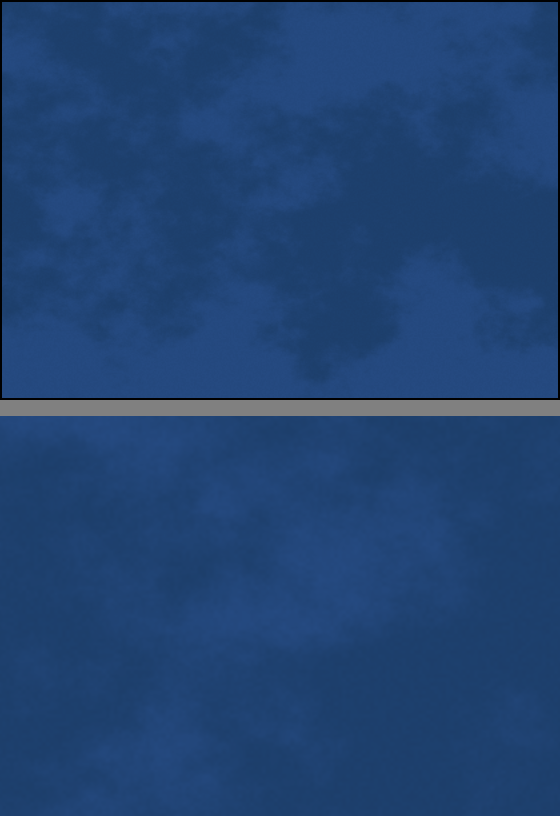
Top: the whole. Bottom: its middle third, enlarged.
This texture is drawn by a Shadertoy shader. Its source:

```glsl
// Mottled navy blue paper with ragged darker clouds and a thin black frame.

const vec3 LIGHT_BLUE = vec3(0.143, 0.286, 0.499);
const vec3 DARK_BLUE = vec3(0.114, 0.248, 0.425);
const vec3 FRAME_COLOR = vec3(0.0);
const float FRAME_WIDTH = 0.005;        // in canvas heights
const vec2 CLOUD_SCALE = vec2(3.6, 4.6); // wider than tall
const int OCTAVES = 7;
const float GAIN = 0.62;
const float CLOUD_LOW = 0.37;           // fully dark below
const float CLOUD_HIGH = 0.60;          // fully light above
const float GRAIN_SCALE = 300.0;
const float GRAIN_AMOUNT = 0.018;

// Integer hash of a lattice cell, 0 to 1
float hash(vec2 cell) {
    uvec2 q = uvec2(ivec2(cell)) * uvec2(1597u, 3571u);
    uint n = q.x ^ (q.y * 7919u);
    n = (n ^ (n >> 15)) * 73243u;
    n = (n ^ (n >> 13)) * 51787u;
    n ^= n >> 16;
    return float(n & 65535u) / 65535.0;
}

float valueNoise(vec2 p) {
    vec2 cell = floor(p);
    vec2 f = fract(p);
    f = f * f * (3.0 - 2.0 * f);
    float bottom = mix(hash(cell), hash(cell + vec2(1, 0)), f.x);
    float top = mix(hash(cell + vec2(0, 1)), hash(cell + vec2(1, 1)), f.x);
    return mix(bottom, top, f.y);
}

// Normalised sum of octaves, each turned to hide the lattice
float clouds(vec2 p) {
    const mat2 TURN = mat2(0.8, 0.6, -0.6, 0.8);
    float sum = 0.0, total = 0.0, weight = 1.0;
    for (int i = 0; i < OCTAVES; i++) {
        sum += weight * valueNoise(p);
        total += weight;
        weight *= GAIN;
        p = TURN * p * 2.0 + vec2(17.3, 9.7);
    }
    return sum / total;
}

void mainImage(out vec4 fragColor, in vec2 fragCoord) {
    float pixel = 1.0 / iResolution.y;
    vec2 p = fragCoord * pixel;
    vec2 size = iResolution.xy * pixel;

    // Cloudy paper with faint grain
    float tone = smoothstep(CLOUD_LOW, CLOUD_HIGH, clouds(p * CLOUD_SCALE + 31.0));
    vec3 color = mix(DARK_BLUE, LIGHT_BLUE, tone);
    color *= 1.0 + GRAIN_AMOUNT * (2.0 * valueNoise(p * GRAIN_SCALE) - 1.0);

    // Thin frame along the canvas edges
    vec2 inset = min(p, size - p);
    float edge = min(inset.x, inset.y);
    float inside = clamp((edge - FRAME_WIDTH) / pixel + 0.5, 0.0, 1.0);
    fragColor = vec4(mix(FRAME_COLOR, color, inside), 1.0);
}
```
